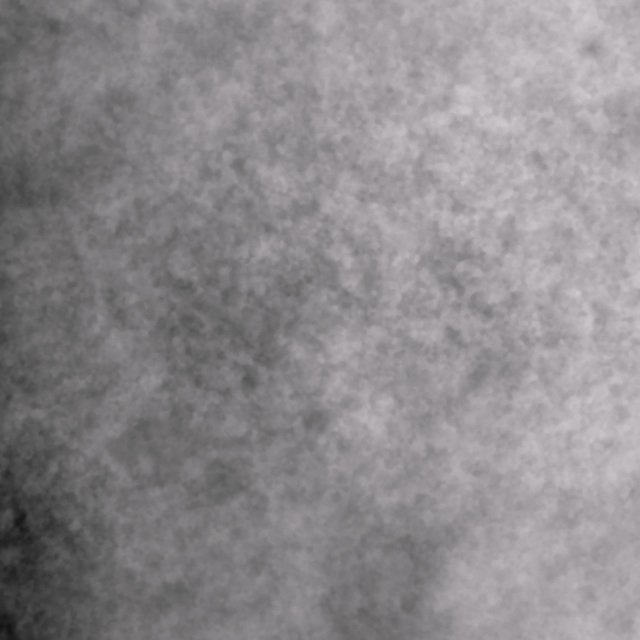
Give the GLSL for this texture, as a three.js fragment shader.

```glsl
varying vec2 vUv;

const vec3 SHADOW_TINT = vec3(1.0, 0.995, 0.995);
const vec3 LIGHT_TINT = vec3(1.008, 0.982, 1.004);

vec2 hash2(vec2 cell) {
  vec2 q = vec2(dot(cell, vec2(127.1, 311.7)), dot(cell, vec2(269.5, 183.3)));
  return fract(sin(q) * 43758.545);
}

vec2 rotate(vec2 p, float angle) {
  float c = cos(angle), s = sin(angle);
  return vec2(c * p.x + s * p.y, c * p.y - s * p.x);
}

// Smooth cellular noise: random cell tones blended by distance, about -0.5 to 0.5
float cellTone(vec2 p) {
  vec2 base = floor(p);
  float total = 0.0, weights = 0.0;
  for (int y = -1; y <= 1; y++) {
    for (int x = -1; x <= 1; x++) {
      vec2 cell = base + vec2(float(x), float(y));
      vec2 offset = cell + hash2(cell) - p;
      float weight = exp(-5.0 * dot(offset, offset));
      total += weight * hash2(cell + 57.0).x;
      weights += weight;
    }
  }
  return total / weights - 0.5;
}

// Octaves of cellular noise, turned at each step to hide the grid
float mottling(vec2 p, float frequency, float gain) {
  float sum = 0.0, amplitude = 1.0;
  for (int i = 0; i < 3; i++) {
    sum += amplitude * cellTone(p * frequency + float(i) * 19.3);
    p = rotate(p, 0.9);
    frequency *= 1.9;
    amplitude *= gain;
  }
  return sum;
}

// Layered sines bend the outlines of the broad patches
vec2 warp(vec2 p, float amount) {
  vec2 bend = sin(p.yx * vec2(11.0, 9.0) + vec2(0.4, 2.1));
  bend += 0.5 * sin(p.yx * vec2(23.0, 27.0) + p * 8.0);
  return p + amount * bend;
}

float softPatch(vec2 p, vec2 center, vec2 radius, float angle) {
  vec2 q = rotate(p - center, angle) / radius;
  return exp(-dot(q, q));
}

// Sparse, slanted dark flecks, one candidate per cell
float flecks(vec2 p, float frequency, float share) {
  vec2 base = floor(p * frequency);
  float sum = 0.0;
  for (int y = -1; y <= 1; y++) {
    for (int x = -1; x <= 1; x++) {
      vec2 cell = base + vec2(float(x), float(y));
      vec2 seed = hash2(cell + 83.0);
      vec2 center = cell + 0.2 + 0.6 * hash2(cell);
      float fleck = softPatch(p * frequency, center, vec2(0.12, 0.24), seed.y - 0.2);
      sum += fleck * step(seed.x, share) * (0.4 + 0.6 * seed.y);
    }
  }
  return sum;
}

// Broad light from dark left to pale right, with soft stains
float broadTone(vec2 p) {
  float tone = mix(0.44, 0.68, smoothstep(0.0, 1.0, p.x));
  tone += 0.05 * smoothstep(0.5, 1.0, p.y);
  tone -= 0.09 * exp(-14.0 * max(p.x, 0.0));
  tone -= 0.20 * softPatch(p, vec2(0.02, 0.08), vec2(0.13, 0.18), -0.3);
  tone -= 0.17 * softPatch(p, vec2(0.63, 0.08), vec2(0.09, 0.20), -0.45);
  tone -= 0.06 * softPatch(p, vec2(0.37, 0.46), vec2(0.12, 0.18), -0.2);
  tone -= 0.05 * softPatch(p, vec2(0.74, 0.44), vec2(0.14, 0.10), 0.3);
  tone -= 0.09 * softPatch(p, vec2(1.01, 0.80), vec2(0.03, 0.06), 0.0);
  tone += 0.05 * softPatch(p, vec2(0.54, 0.41), vec2(0.06, 0.10), 0.0);
  tone += 0.05 * softPatch(p, vec2(0.58, 0.84), vec2(0.15, 0.05), 0.2);
  tone += 0.04 * softPatch(p, vec2(0.24, 0.70), vec2(0.12, 0.03), 0.5);
  return tone;
}

void main() {
  vec2 bent = warp(vUv, 0.012);
  float tone = broadTone(bent);

  // Clouds stretch slightly along the rising diagonal
  vec2 along = rotate(bent, 0.6) * vec2(0.8, 1.15);
  tone += 0.09 * mottling(along, 6.0, 0.75);

  // Fine grain is strongest in the middle and weaker in the smooth corners
  float roughness = 0.55 + 0.45 * softPatch(vUv, vec2(0.62, 0.6), vec2(0.5, 0.35), 0.0);
  roughness += 0.35 * softPatch(vUv, vec2(0.03, 0.2), vec2(0.15, 0.25), 0.0);
  tone += 0.115 * roughness * mottling(warp(vUv, 0.003), 38.0, 0.85);
  tone -= 0.10 * flecks(bent, 9.0, 0.16);

  vec3 tint = mix(SHADOW_TINT, LIGHT_TINT, smoothstep(0.25, 0.65, tone));
  gl_FragColor = vec4(clamp(tone * tint, 0.0, 1.0), 1.0);
}
```
